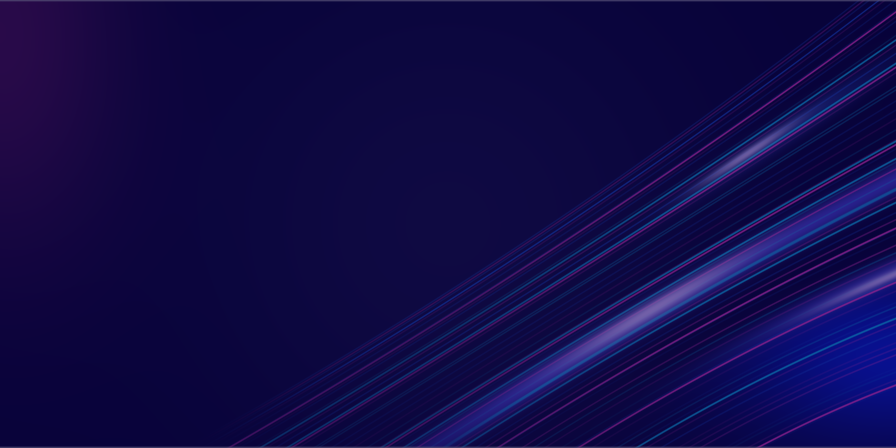
Write a Shadertoy shader that draws this background.

```glsl
// Fan of curved pink and blue light strands sweeping over a dark indigo field.

float hash(float n) {
    return fract(sin(n * 127.1) * 4375.85);
}

// Height at x of the strand that leaves the floor at x = start.
float strandHeight(float x, float start) {
    float slope = 0.74 - 0.17 * start;
    float bend = 0.25 * start - 0.18;
    return (x - start) * (slope + bend * (2.0 - x));
}

// Signed distance to a strand, positive above it.
float strandDistance(vec2 p, float start) {
    return (p.y - strandHeight(p.x, start)) / 1.17;
}

float strandLine(vec2 p, float start, float halfWidth) {
    float pixel = 1.0 / iResolution.y;
    float d = abs(strandDistance(p, start));
    return 1.0 - smoothstep(max(halfWidth - pixel, 0.0), halfWidth + pixel, d);
}

// Soft ribbon along a strand.
float ribbon(vec2 p, float start, float width) {
    float d = strandDistance(p, start) / width;
    return exp(-d * d);
}

// Soft window along x.
float span(float x, float center, float width) {
    float d = (x - center) / width;
    return exp(-d * d);
}

vec3 background(vec2 p) {
    vec3 color = vec3(0.028, 0.008, 0.225);
    color += vec3(0.03, 0.03, 0.035) * exp(-2.8 * dot(p - vec2(1.0, 0.5), p - vec2(1.0, 0.5)));
    vec2 corner = (p - vec2(0.0, 0.93)) / vec2(0.27, 0.5);
    color += vec3(0.13, 0.03, 0.06) * exp(-dot(corner, corner));
    return color;
}

void mainImage(out vec4 fragColor, in vec2 fragCoord) {
    vec2 uv = fragCoord / iResolution.xy;
    vec2 p = uv * vec2(2.0, 1.0);
    vec3 pink = vec3(0.56, 0.13, 0.56);
    vec3 blue = vec3(0.07, 0.20, 0.62);
    vec3 cyan = vec3(0.04, 0.42, 0.66);
    vec3 pale = vec3(0.50, 0.42, 0.68);
    vec3 color = background(p);

    // Blue pool under the lower strands
    float below = 1.0 - smoothstep(-0.06, 0.04, strandDistance(p, 1.22));
    vec2 pool = (p - vec2(2.0, 0.21)) / vec2(0.36, 0.20);
    color = mix(color, vec3(0.03, 0.07, 0.60), 0.9 * below * exp(-dot(pool, pool)));

    // Broad ribbons
    float rise = smoothstep(0.85, 1.25, p.x);
    color = mix(color, vec3(0.16, 0.13, 0.56), ribbon(p, 0.96, 0.03) * (0.45 + 0.5 * rise));
    color = mix(color, vec3(0.10, 0.16, 0.52), 0.6 * ribbon(p, 0.63, 0.026) * span(p.x, 1.75, 0.22));
    color = mix(color, vec3(0.20, 0.17, 0.62), 0.7 * ribbon(p, 1.25, 0.026) * span(p.x, 2.0, 0.32));

    // Scattered fine strands
    for (int i = 0; i < 48; i++) {
        float n = float(i);
        float start = mix(0.40, 1.72, pow((n + hash(n + 3.0)) / 48.0, 1.2));
        float kind = hash(n + 61.0);
        vec3 tint = kind < 0.36 ? pink : (kind < 0.72 ? blue : cyan);
        float strength = 0.12 + 0.5 * hash(n + 17.0) * hash(n + 29.0);
        float fade = 0.55 + 0.45 * smoothstep(0.1, 0.7, p.x - start);
        fade *= smoothstep(0.4, 0.8, p.x);
        color = mix(color, tint, strength * fade * strandLine(p, start, 0.001));
    }

    // Brighter strands
    float pinkStarts[6] = float[](0.51, 0.65, 0.86, 1.11, 1.29, 1.69);
    float cyanStarts[6] = float[](0.58, 0.64, 0.85, 0.90, 1.03, 1.42);
    for (int i = 0; i < 6; i++) {
        float fade = 0.4 + 0.4 * smoothstep(0.9, 1.7, p.x);
        color = mix(color, cyan, fade * strandLine(p, cyanStarts[i], 0.0015));
        color = mix(color, pink, fade * strandLine(p, pinkStarts[i], 0.0014));
    }
    color = mix(color, blue, 0.65 * smoothstep(0.4, 1.0, p.x) * strandLine(p, 0.45, 0.001));
    color = mix(color, cyan, 0.6 * rise * strandLine(p, 0.99, 0.003));

    // Pale hot spots on the ribbons
    color = mix(color, pale, 0.85 * ribbon(p, 0.95, 0.017) * span(p.x, 1.46, 0.2));
    color = mix(color, pale, 0.8 * ribbon(p, 0.62, 0.010) * span(p.x, 1.67, 0.10));
    color = mix(color, pale, 0.8 * ribbon(p, 1.26, 0.009) * span(p.x, 2.0, 0.16));

    // Thin grey rim on the top and bottom edges
    float edge = min(p.y, 1.0 - p.y);
    color = mix(color, vec3(0.34, 0.32, 0.47), 0.7 * (1.0 - smoothstep(0.001, 0.005, edge)));

    fragColor = vec4(color, 1.0);
}
```
